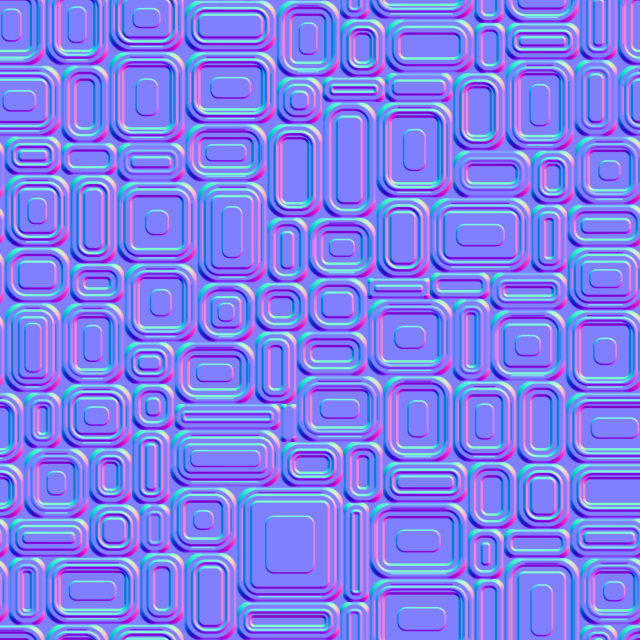
Reproduce this texture map procedurally as a Shadertoy shader.

```glsl
// Normal map of irregularly packed panels with rounded, nested rims.
// Shifted grid lines split the plane into rectangles; each one sums the
// slopes of a bevel, a rim, a recess and an island, then encodes the normal.

const float CELLS = 10.0;          // panels per canvas side (even, so it tiles)
const float SHIFT = 0.42;          // largest shift of a grid line, in cells
const float GAP = 0.0035;          // seam between panel and cell border
const float BEVEL_WIDTH = 0.0026;  // half widths of the sloped bands
const float CORNER_WIDTH = 0.0048;
const float RIM_WIDTH = 0.0026;
const float FINE_WIDTH = 0.0019;
const float RIM_INSET = 0.0085;    // distances from the panel edge
const float RIDGE_STEP = 0.0044;
const float RECESS_INSET = 0.0190;
const float GROOVE_INSET = 0.0050;
const float ISLAND_INSET = 0.0420;
const float BEVEL_RADIUS = 0.028;  // corner radii
const float RIM_RADIUS = 0.022;
const float RECESS_RADIUS = 0.010;
const float ISLAND_RADIUS = 0.013;
const float TILT_GAIN = 1.32;      // boost of the sideways channels

float hash(vec2 cell, float seed) {
    vec3 v = fract(vec3(mod(cell, CELLS), seed).xyx * vec3(0.1031, 0.1030, 0.0973) + seed * 0.173);
    v += dot(v, v.yzx + 33.33);
    return fract((v.x + v.y) * v.z);
}

// Random shift of the line segment through a grid vertex.
float shiftAt(vec2 vertex) {
    return SHIFT * (2.0 * hash(vertex, 1.0) - 1.0);
}

// Lower left (xy) and upper right (zw) of a cell. Horizontal segments run
// through even vertices, vertical ones through odd vertices.
vec4 cellBounds(vec2 c) {
    float a = shiftAt(c);
    float b = shiftAt(c + vec2(1.0, 0.0));
    float d = shiftAt(c + vec2(0.0, 1.0));
    float e = shiftAt(c + 1.0);
    bool even = mod(c.x + c.y, 2.0) < 0.5;
    return vec4(c, c + 1.0) + (even ? vec4(d, a, b, e) : vec4(a, b, e, d));
}

// Smooth hump, 1 at zero and 0 beyond one.
float hump(float x) {
    float h = max(1.0 - x * x, 0.0);
    return h * h;
}

// Outward slope of a band that follows a rounded box outline.
vec2 band(vec2 q, vec2 size, float radius, float width, float strength) {
    float least = min(size.x, size.y);
    if (least < 0.003) return vec2(0.0);
    float r = min(radius, least * 0.75);
    vec2 k = abs(q) - size + r;
    vec2 corner = max(k, 0.0);
    float len = length(corner);
    float dist = len + min(max(k.x, k.y), 0.0) - r;
    vec2 axis = k.x > k.y ? vec2(1.0, 0.0) : vec2(0.0, 1.0);
    vec2 dir = len > 0.00001 ? corner / len : axis;
    return dir * sign(q) * strength * hump(dist / width);
}

vec2 panelSlope(vec2 q, vec2 size, vec2 id) {
    float least = min(size.x, size.y);
    float kind = hash(id, 2.0);
    float force = hash(id, 3.0);

    // Outer bevel: thin and faint on straight sides, bold at the corners.
    float radius = least < 0.016 ? 0.004 : min(BEVEL_RADIUS, least * 0.7);
    vec2 k = abs(q) - size + radius;
    float straight = 1.0 - smoothstep(-0.003, radius * 0.6, min(k.x, k.y));
    float width = mix(CORNER_WIDTH, BEVEL_WIDTH, straight);
    float strength = mix(1.9, mix(0.25, 1.0, force), straight);
    vec2 slope = band(q, size + 0.001, radius, width, strength);

    // Rim: a narrow ridge or a single step.
    if (kind < 0.55) {
        float ridge = mix(0.5, 1.7, force);
        slope += band(q, size - RIM_INSET, RIM_RADIUS, RIM_WIDTH, ridge);
        slope += band(q, size - RIM_INSET - RIDGE_STEP, RIM_RADIUS, RIM_WIDTH, -ridge);
    } else {
        slope += band(q, size - RIM_INSET, RIM_RADIUS, RIM_WIDTH, kind < 0.8 ? -1.5 : 1.4);
    }

    // Recess or raised plate.
    float recess = hash(id, 4.0) < 0.65 ? -1.8 : 1.3;
    slope += band(q, size - RECESS_INSET, RECESS_RADIUS, RIM_WIDTH, recess);

    if (least > 0.040) {
        // Fine groove on the straight runs only.
        float run = 1.0 - smoothstep(-0.004, 0.0, min(k.x, k.y));
        slope += run * band(q, size - GROOVE_INSET, RIM_RADIUS, FINE_WIDTH, -0.7);
        // Low island in the middle.
        float inset = min(ISLAND_INSET, least * 0.70);
        slope += band(q, size - inset, ISLAND_RADIUS, FINE_WIDTH, 1.1);
    }
    return slope;
}

vec3 normalColour(vec2 p) {
    vec2 g = p * CELLS;
    vec2 slope = vec2(0.0);
    for (int n = 0; n < 9; n++) {
        vec2 id = floor(g) + vec2(n % 3, n / 3) - 1.0;
        vec4 box = cellBounds(id);
        if (all(greaterThanEqual(g, box.xy)) && all(lessThan(g, box.zw))) {
            vec2 q = (g - 0.5 * (box.xy + box.zw)) / CELLS;
            slope = panelSlope(q, 0.5 * (box.zw - box.xy) / CELLS - GAP, id);
        }
    }
    vec3 normal = normalize(vec3(slope, 1.0));
    return clamp(0.5 + 0.5 * vec3(normal.xy * TILT_GAIN, normal.z), 0.0, 1.0);
}

void mainImage(out vec4 fragColor, in vec2 fragCoord) {
    // Four samples per pixel smooth the seams.
    vec3 colour = vec3(0.0);
    for (int s = 0; s < 4; s++) {
        vec2 offset = vec2(s % 2, s / 2) * 0.5 - 0.25;
        colour += normalColour((fragCoord + offset) / iResolution.y);
    }
    fragColor = vec4(colour * 0.25, 1.0);
}
```
